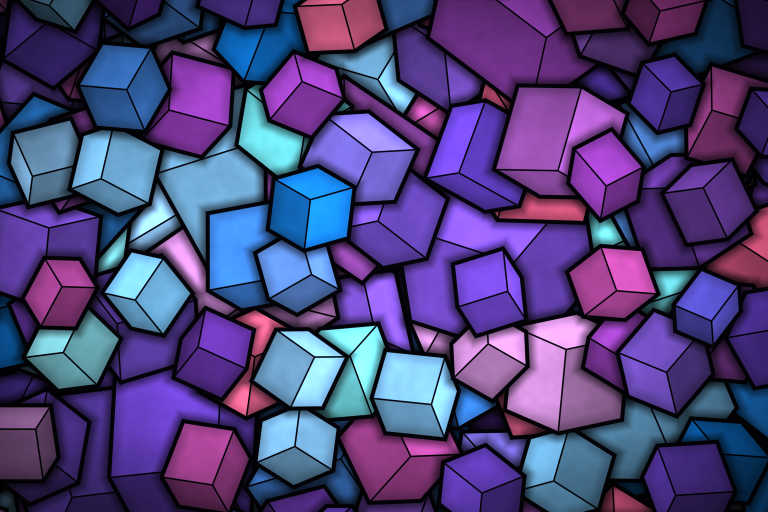
Write a Shadertoy shader that draws this background.

```glsl
// Heap of overlapping outlined cubes in violet, blue and cyan, darkening to the rim.
#define OUTLINE 0.0039      // half width of the silhouette line
#define CREASE 0.0015       // half width of the inner edges
#define SHADOW_SIZE 0.026   // reach of the soft shadow around a cube
#define SHADOW_DEPTH 0.55
#define JITTER 0.6          // scatter inside a grid cell
#define TILT 1.15           // variety of cube orientation
#define FACE_LIGHT 0.93
#define FACE_CONTRAST 0.30
#define VIGNETTE 0.76
#define GRAIN 0.09
#define INK vec3(0.015, 0.012, 0.03)

const vec3 PALETTE[12] = vec3[12](
    vec3(.36, .23, .74), vec3(.38, .36, .88), vec3(.34, .17, .58),
    vec3(.58, .24, .72), vec3(.70, .27, .62), vec3(.05, .48, .88),
    vec3(.20, .48, .84), vec3(.44, .89, .93), vec3(.45, .73, .92),
    vec3(.74, .50, .78), vec3(.95, .38, .56), vec3(.41, .25, .80));

// Per layer, back to front: cell size, cube radius, share of filled cells
const vec3 LAYERS[4] = vec3[4](
    vec3(.16, .112, 1.), vec3(.29, .168, .74),
    vec3(.21, .106, .66), vec3(.18, .077, .64));

vec3 hash3(ivec3 cell) {
    uvec3 v = uvec3(cell) * 1664525u + 1013904223u;
    v.x += v.y * v.z; v.y += v.z * v.x; v.z += v.x * v.y;
    v ^= v >> 16u;
    v.x += v.y * v.z; v.y += v.z * v.x; v.z += v.x * v.y;
    return vec3(v >> 8u) / 16777216.;
}

float cornerSlope(ivec2 corner, vec2 offset) {
    float angle = 6.2832 * hash3(ivec3(corner, 99)).x;
    return dot(vec2(cos(angle), sin(angle)), offset);
}

float gradientNoise(vec2 p) {
    ivec2 i = ivec2(floor(p));
    vec2 f = fract(p), s = f * f * f * (f * (f * 6. - 15.) + 10.);
    float low = mix(cornerSlope(i, f), cornerSlope(i + ivec2(1, 0), f - vec2(1, 0)), s.x);
    float high = mix(cornerSlope(i + ivec2(0, 1), f - vec2(0, 1)),
                     cornerSlope(i + ivec2(1, 1), f - vec2(1, 1)), s.x);
    return mix(low, high, s.y);
}

float cross2(vec2 a, vec2 b) { return a.x * b.y - a.y * b.x; }

// Paints one randomly turned box over the given colour
vec3 paintCube(vec3 under, vec2 q, float radius, ivec3 id, float px) {
    vec3 turn = hash3(id + ivec3(0, 0, 20));
    vec3 stretch = hash3(id + ivec3(0, 0, 40));
    vec3 look = hash3(id + ivec3(0, 0, 60));

    // Project the three half axes along a view direction near the cube diagonal
    vec3 view = normalize(1. + TILT * (turn - .5));
    vec3 right = normalize(cross(view, vec3(0, 1, 0)));
    vec3 up = cross(view, right);
    float spin = 6.2832 * look.x, halfSize = radius / 1.42;
    mat2 rotation = mat2(cos(spin), sin(spin), -sin(spin), cos(spin));
    vec2 axes[3];
    for (int i = 0; i < 3; i++)
        axes[i] = rotation * vec2(right[i], up[i]) * halfSize * mix(.86, 1.14, stretch[i]);

    vec2 toVertex = axes[0] + axes[1] + axes[2] - q;
    float lightAngle = 1.57 + 2.6 * (look.z - .5);
    vec2 light = vec2(cos(lightAngle), sin(lightAngle));
    float silhouette = -1., crease = 1., shade = FACE_LIGHT;
    for (int i = 0; i < 3; i++) {
        vec2 a = axes[i], b = axes[(i + 1) % 3], c = axes[(i + 2) % 3];
        vec2 n = normalize(vec2(-a.y, a.x));
        silhouette = max(silhouette, abs(dot(n, q)) - abs(dot(n, b)) - abs(dot(n, c)));
        float along = clamp(dot(toVertex, a) / dot(a, a), 0., 2.);
        crease = min(crease, length(toVertex - a * along));
        vec2 uv = vec2(cross2(toVertex, b), cross2(a, toVertex)) / cross2(a, b);
        if (min(uv.x, uv.y) >= 0.) shade = FACE_LIGHT + FACE_CONTRAST * dot(c, light) / halfSize;
    }

    // Soft shadow, flat faces with dimmed rims, then ink
    under *= 1. - SHADOW_DEPTH * (1. - smoothstep(0., SHADOW_SIZE, silhouette));
    vec3 face = PALETTE[int(look.y * 12.)] * shade;
    face = mix(face, vec3(.95, .78, .90) * shade, .25 * stretch.x * stretch.y);
    face *= mix(.84, 1.06, smoothstep(0., .03, -silhouette));
    face = mix(INK, face, smoothstep(-px, px, crease - CREASE));
    face = mix(INK, face, smoothstep(-px, px, -silhouette - OUTLINE));
    return mix(face, under, smoothstep(-px, px, silhouette - OUTLINE));
}

void mainImage(out vec4 fragColor, in vec2 fragCoord) {
    float px = .7 / iResolution.y;
    vec2 p = fragCoord / iResolution.y;
    vec3 color = PALETTE[2] * .5;

    // Row order is the same for every pixel, so overlaps stay consistent
    for (int layer = 0; layer < 4; layer++) {
        vec3 spec = LAYERS[layer];
        ivec2 home = ivec2(floor(p / spec.x));
        for (int y = -1; y <= 1; y++)
        for (int x = -1; x <= 1; x++) {
            ivec3 id = ivec3(home + ivec2(x, y), layer + 3);
            vec3 h = hash3(id);
            if (h.z > spec.z) continue;
            vec2 center = (vec2(id.xy) + .5 + JITTER * (h.xy - .5)) * spec.x;
            float radius = spec.y * mix(.84, 1.1, fract(h.z * 37.));
            if (length(p - center) < radius * 1.4 + SHADOW_SIZE)
                color = paintCube(color, p - center, radius, id, px);
        }
    }

    // Cloudy tint and dark rim
    color *= 1. + GRAIN * (gradientNoise(p * 16.) + .5 * gradientNoise(p * 55.));
    vec2 fromMiddle = fragCoord / iResolution.xy * 2. - 1.;
    color *= 1.12 - VIGNETTE * smoothstep(.45, 1.5, length(fromMiddle));
    fragColor = vec4(clamp(color, 0., 1.), 1.);
}
```
